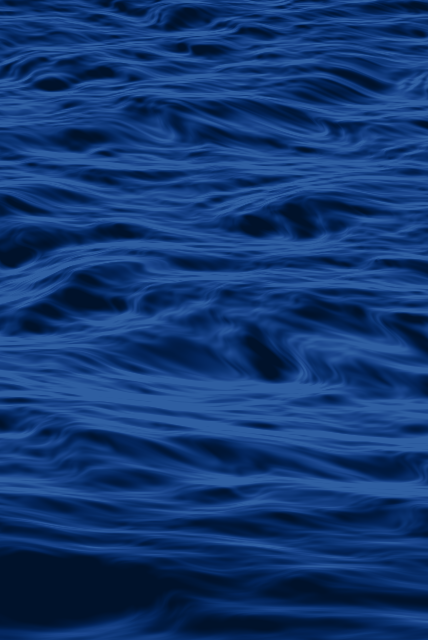
This texture is drawn by a Shadertoy shader. Its source:

```glsl
const float HORIZON = 1.3;
const int OCTAVES = 6;

vec2 cellGradient(vec2 cell) {
    vec3 p = fract(vec3(cell.xyx) * vec3(0.1031, 0.1030, 0.0973));
    p += dot(p, p.yzx + 33.33);
    return fract((p.xx + p.yz) * p.zy) * 2.0 - 1.0;
}

// Gradient noise: x is the value, yz its slope
vec3 gradientNoise(vec2 p) {
    vec2 cell = floor(p), f = fract(p);
    vec2 u = f * f * f * (f * (f * 6.0 - 15.0) + 10.0);
    vec2 du = 30.0 * f * f * (f * (f - 2.0) + 1.0);
    vec2 ga = cellGradient(cell);
    vec2 gb = cellGradient(cell + vec2(1, 0));
    vec2 gc = cellGradient(cell + vec2(0, 1));
    vec2 gd = cellGradient(cell + vec2(1, 1));
    float a = dot(ga, f);
    float b = dot(gb, f - vec2(1, 0));
    float c = dot(gc, f - vec2(0, 1));
    float d = dot(gd, f - vec2(1, 1));
    float value = mix(mix(a, b, u.x), mix(c, d, u.x), u.y);
    vec2 slope = mix(mix(ga, gb, u.x), mix(gc, gd, u.x), u.y)
               + du * (u.yx * (a - b - c + d) + vec2(b, c) - a);
    return vec3(value, slope);
}

// Sums wave slopes; each octave leans the crests of the finer ones
float waveLight(vec2 p, float depthScale, float height, float pixel) {
    vec2 freq = vec2(1.35, 6.0);
    float light = 0.0;
    for (int i = 0; i < OCTAVES; i++) {
        float k = float(i);
        float tilt = (mod(k, 2.0) < 0.5 ? 0.07 : -0.09);
        vec2 q = vec2(p.x, p.y + tilt * p.x) * freq + k * vec2(17.3, 41.7);
        vec3 wave = gradientNoise(q);
        float resolved = 1.0 - smoothstep(0.22, 0.6, freq.y * depthScale * pixel);
        float focus = mix(1.0, smoothstep(-0.1, 0.35, height), k / 5.0);
        float strength = 0.22 * exp(-0.12 * (k - 2.0) * (k - 2.0));
        light -= strength * resolved * focus * (wave.z + 0.5 * wave.x);
        p.y -= 0.65 * resolved * wave.x / freq.y;
        p.x += 0.25 * wave.x / freq.x;
        freq *= 1.9;
    }
    return light;
}

vec3 blend(vec3 below, vec3 above, float from, float to, float tone) {
    return mix(below, above, clamp((tone - from) / (to - from), 0.0, 1.0));
}

vec3 waterColor(float tone) {
    const vec3 abyss = vec3(0.00, 0.07, 0.17);
    const vec3 shadow = vec3(0.00, 0.10, 0.25);
    const vec3 navy = vec3(0.01, 0.14, 0.35);
    const vec3 body = vec3(0.04, 0.20, 0.45);
    const vec3 sheen = vec3(0.10, 0.27, 0.55);
    const vec3 skylight = vec3(0.18, 0.37, 0.63);
    vec3 color = blend(abyss, shadow, 0.05, 0.16, tone);
    color = blend(color, navy, 0.16, 0.30, tone);
    color = blend(color, body, 0.30, 0.49, tone);
    color = blend(color, sheen, 0.49, 0.73, tone);
    return blend(color, skylight, 0.73, 0.95, tone);
}

void mainImage(out vec4 fragColor, in vec2 fragCoord) {
    vec2 uv = fragCoord / iResolution.y;
    float center = 0.5 * iResolution.x / iResolution.y;

    // Perspective: waves shrink evenly towards the horizon
    float depthScale = 1.0 / (HORIZON - uv.y);
    vec2 sea = vec2((uv.x - center) * depthScale, log(depthScale));
    float light = waveLight(sea + vec2(5.2, 3.1), depthScale, uv.y, 1.0 / iResolution.y);

    // Dark foreground, bright middle water, calmer distance
    float base = mix(0.32, 0.56, smoothstep(0.08, 0.34, uv.y));
    base += 0.06 * exp(-60.0 * (uv.y - 0.34) * (uv.y - 0.34));
    base -= 0.08 * smoothstep(0.9, 1.0, uv.y);
    float contrast = mix(1.1, 0.85, uv.y);

    float tone = smoothstep(0.0, 1.0, base + contrast * light);
    fragColor = vec4(waterColor(tone), 1.0);
}
```
